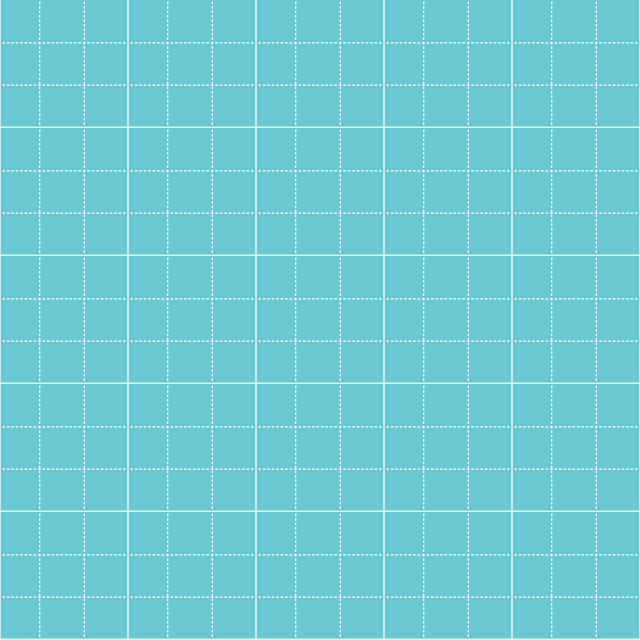
Reproduce this pattern procedurally as a Shadertoy shader.

```glsl
// Teal grid: solid white cell borders, each cell split in thirds by dashed white lines.

const vec3  BACKGROUND = vec3(0.412, 0.784, 0.820);
const vec3  LINE_COLOR = vec3(1.0);
const float REPEATS    = 5.0;                  // cells across and down
const float LINE_WIDTH = 0.0098;               // all lengths below are in cells
const vec2  BORDER     = vec2(0.0, 0.006);     // position of the solid lines
const vec2  COLUMNS    = vec2(0.310, 0.659);   // dashed verticals
const vec2  ROWS       = vec2(0.329, 0.659);   // dashed horizontals
const float DASHES     = 28.0;                 // dashes along one cell side
const float DASH_DUTY  = 0.6;                  // dash length per dash period
const float DASH_INSET = 0.018;                // clear gap beside a solid line

// Share of a pixel covered by a band centred on zero
float band(float x, float width, float pixel) {
    float lo = max(x - 0.5 * pixel, -0.5 * width);
    float hi = min(x + 0.5 * pixel,  0.5 * width);
    return clamp((hi - lo) / pixel, 0.0, 1.0);
}

// Row of evenly spaced dashes that starts and ends with a whole dash
float dashes(float t, float pixel) {
    float period = (1.0 - 2.0 * DASH_INSET) / (DASHES - 1.0 + DASH_DUTY);
    float dashLength = DASH_DUTY * period;
    float along = t - DASH_INSET - 0.5 * dashLength;
    float index = clamp(floor(along / period + 0.5), 0.0, DASHES - 1.0);
    return band(along - index * period, dashLength, pixel);
}

// Two parallel dashed lines: "across" crosses them, "along" follows them
float dashedPair(float across, float along, vec2 positions, float pixel) {
    float strokes = max(band(across - positions.x, LINE_WIDTH, pixel),
                        band(across - positions.y, LINE_WIDTH, pixel));
    return strokes * dashes(along, pixel);
}

void mainImage(out vec4 fragColor, in vec2 fragCoord) {
    vec2 grid = fragCoord / iResolution.xy * REPEATS - BORDER;
    vec2 pixel = REPEATS / iResolution.xy;
    vec2 cell = fract(grid);
    vec2 toBorder = grid - floor(grid + 0.5);

    // Solid borders
    float ink = max(band(toBorder.x, LINE_WIDTH, pixel.x),
                    band(toBorder.y, LINE_WIDTH, pixel.y));

    // Dashed subdivisions
    ink = max(ink, dashedPair(cell.x, cell.y, COLUMNS, pixel.x));
    ink = max(ink, dashedPair(cell.y, cell.x, ROWS, pixel.y));

    fragColor = vec4(mix(BACKGROUND, LINE_COLOR, ink), 1.0);
}
```
